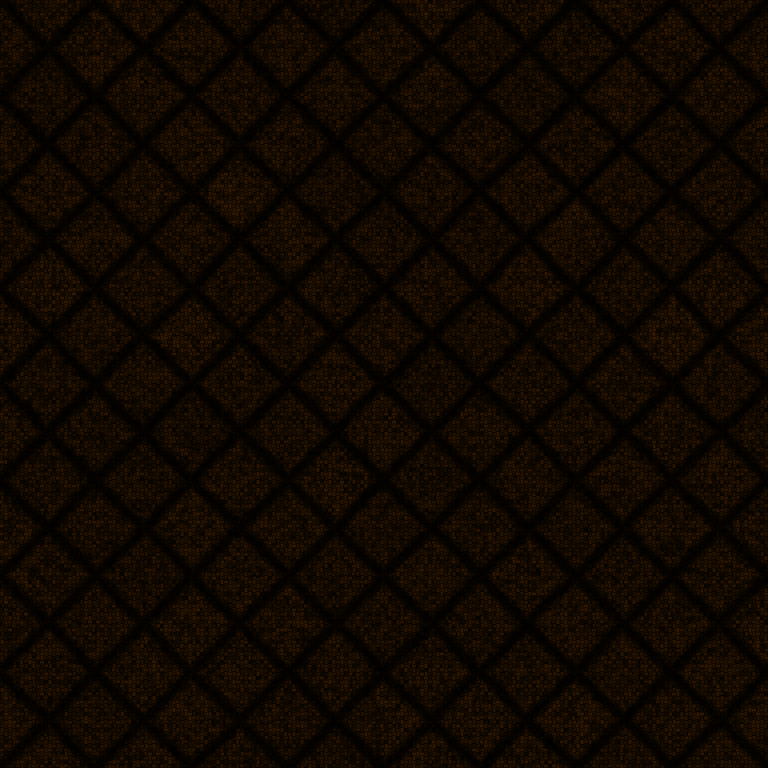
Give the GLSL for this pattern, as a Shadertoy shader.

```glsl
// Dark brown woven cloth crossed by soft black diagonal lines, eight diamonds
// across and eight down. The lines are distances on rotated axes; the cloth is
// a checkerboard of over/under threads broken up by wrapping fibre noise.

float hash(vec2 p) {
    vec3 q = fract(vec3(p.xyx) * 0.1031);
    q += dot(q, q.yzx + 33.33);
    return fract((q.x + q.y) * q.z);
}

// Value noise on the unit square that wraps after a whole number of cells
float tileNoise(vec2 uv, vec2 cells) {
    vec2 p = uv * cells;
    vec2 i = floor(p);
    vec2 f = fract(p);
    f = f * f * (3.0 - 2.0 * f);
    vec2 a = mod(i, cells);
    vec2 b = mod(i + 1.0, cells);
    return mix(mix(hash(a), hash(vec2(b.x, a.y)), f.x),
               mix(hash(vec2(a.x, b.y)), hash(b), f.x), f.y);
}

// Plain weave: cells alternate between horizontal and vertical threads
float weave(vec2 uv) {
    vec2 p = uv * 192.0;
    vec2 cell = floor(p);
    bool horizontal = mod(cell.x + cell.y, 2.0) < 0.5;
    float across = horizontal ? fract(p.y) : fract(p.x);
    float thread = 0.5 - 0.5 * cos(6.28318 * across);
    float fibre = tileNoise(uv, horizontal ? vec2(144, 256) : vec2(256, 144));
    return fibre * (0.45 + 0.75 * thread);
}

void mainImage(out vec4 fragColor, in vec2 fragCoord) {
    vec2 uv = fragCoord / iResolution.xy;

    // Slightly uneven diagonal axes; lines lie on whole numbers
    vec2 wobble = vec2(tileNoise(uv, vec2(17)), tileNoise(uv, vec2(19))) - 0.5;
    vec2 p = uv + 0.004 * wobble;
    vec2 diagonal = 8.0 * vec2(p.x + p.y, p.x - p.y);
    vec2 toLine = 0.5 - abs(fract(diagonal) - 0.5);
    float lineDistance = min(toLine.x, toLine.y);
    float cloth = smoothstep(0.02, 0.14, lineDistance);

    // Each diamond is identified by its wrapped centre
    vec2 id = floor(diagonal);
    vec2 centre = mod(0.5 * vec2(id.x + id.y + 1.0, id.x - id.y), 8.0);
    float shade = 0.95 + 0.1 * hash(centre * 2.0 + 5.0);
    shade *= 0.92 + 0.16 * tileNoise(uv, vec2(11));

    // Threads, shading and the dark lines
    float tone = (0.017 + 0.16 * weave(uv)) * shade;
    tone *= mix(0.2, 1.0, cloth);
    fragColor = vec4(tone * vec3(1.0, 0.5, 0.03), 1.0);
}
```
